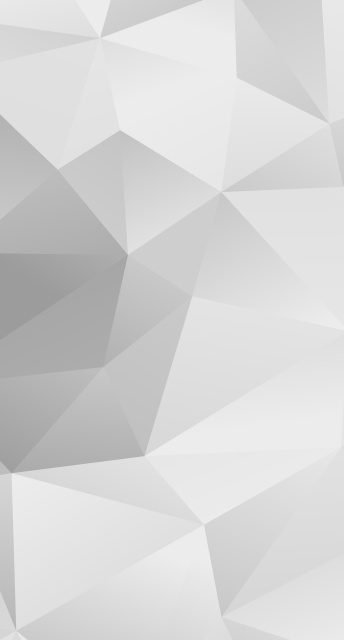
Give the GLSL for this background, as a Shadertoy shader.

```glsl
// Pale grey low-poly backdrop: irregular triangular facets, each with a soft gradient.

// Integer hash (PCG style): three random values in 0..1
vec3 hash3(ivec3 id) {
    uvec3 v = uvec3(id + 64) * 1664525u + 1013904223u;
    v += v.yzx * v.zxy;
    v ^= v >> 16u;
    v += v.yzx * v.zxy;
    return vec3(v >> 8u) / 16777216.0;
}

float cross2(vec2 a, vec2 b) {
    return a.x * b.y - a.y * b.x;
}

// Skewed lattice, in units of canvas height
const mat2 LATTICE = mat2(0.17, -0.05, 0.06, 0.18);

vec2 vertex(ivec2 id) {
    vec2 jitter = 0.84 * (hash3(ivec3(id, 7)).xy - 0.5);
    return LATTICE * (vec2(id) + jitter);
}

// Signed distance to the nearest edge line, positive inside
float edgeDistance(vec2 p, vec2 a, vec2 b) {
    return cross2(normalize(b - a), p - a);
}

// Smaller of the two areas when a quad is split along a-c
float smallestHalf(vec2 a, vec2 b, vec2 c, vec2 d) {
    return min(cross2(b - a, c - a), cross2(c - a, d - a));
}

float facetTone(vec2 p, vec2 centre, ivec3 id) {
    vec3 rnd = hash3(id);
    // Overall light: a shadow pools at the left, halfway up
    vec2 fromShadow = (centre - vec2(0.0, 0.47)) / vec2(0.2, 0.26);
    float tone = 0.945 - 0.13 * rnd.x - 0.25 * exp(-dot(fromShadow, fromShadow));
    // Mostly vertical gradient across the facet
    vec2 axis = normalize(vec2(1.4 * (rnd.y - 0.5), 1.0));
    tone += 1.4 * (rnd.z - 0.5) * dot(p - centre, axis);
    return clamp(tone, 0.61, 0.925);
}

// Adds one facet to (tone * coverage, coverage)
void addFacet(inout vec2 sum, vec2 p, vec2 a, vec2 b, vec2 c, ivec3 id) {
    float inside = min(edgeDistance(p, a, b),
                   min(edgeDistance(p, b, c), edgeDistance(p, c, a)));
    float coverage = clamp(inside * iResolution.y + 0.5, 0.0, 1.0);
    sum += coverage * vec2(facetTone(p, (a + b + c) / 3.0, id), 1.0);
}

void mainImage(out vec4 fragColor, in vec2 fragCoord) {
    vec2 p = fragCoord / iResolution.y;
    ivec2 home = ivec2(floor(inverse(LATTICE) * p));
    vec2 sum = vec2(0.0);

    // Jittered quads of the neighbourhood, each split into two facets
    for (int j = -1; j <= 1; j++)
    for (int i = -1; i <= 1; i++) {
        ivec2 cell = home + ivec2(i, j);
        vec2 a = vertex(cell);
        vec2 b = vertex(cell + ivec2(1, 0));
        vec2 c = vertex(cell + ivec2(1, 1));
        vec2 d = vertex(cell + ivec2(0, 1));

        // Turn the quad so that a-c is the better diagonal
        if (smallestHalf(a, b, c, d) < smallestHalf(b, c, d, a)) {
            vec2 first = a;
            a = b; b = c; c = d; d = first;
        }
        addFacet(sum, p, a, b, c, ivec3(cell, 1));
        addFacet(sum, p, a, c, d, ivec3(cell, 2));
    }

    fragColor = vec4(vec3(sum.x / max(sum.y, 1e-4)), 1.0);
}
```
